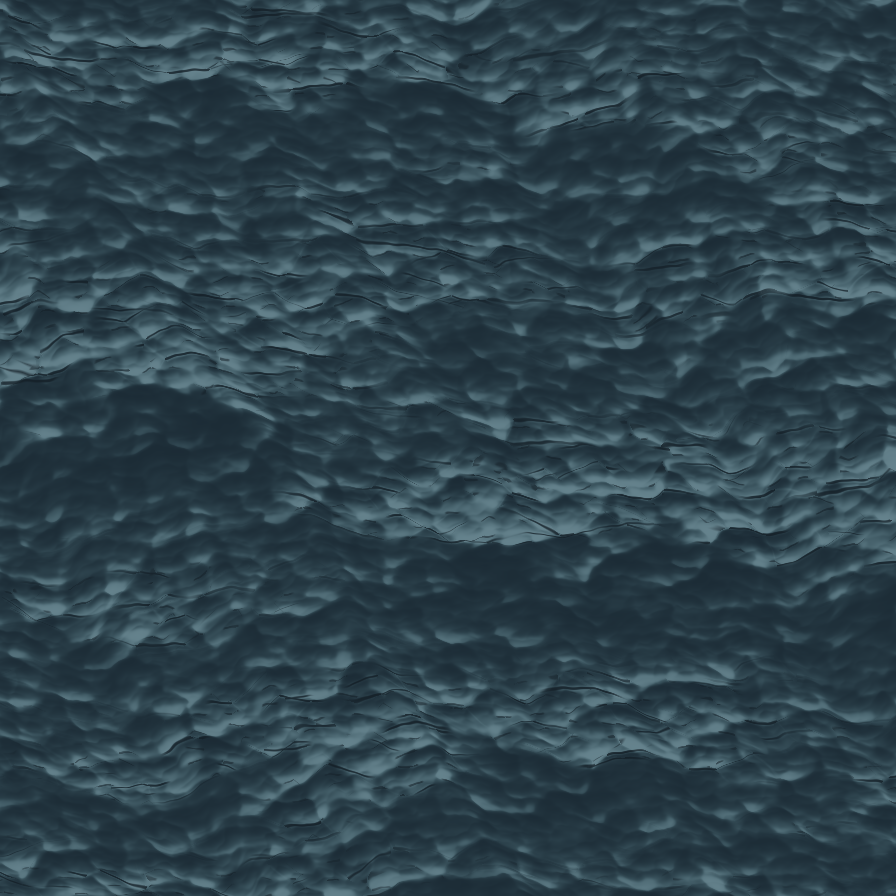
Reproduce this texture procedurally as a WebGL 1 fragment shader.

```glsl
precision highp float;
// Dark teal open sea: broad swells covered with choppy, crested wavelets.

uniform vec2 u_resolution;

const vec3 DEEP_WATER = vec3(0.105, 0.165, 0.205);
const vec3 SKY_SHEEN = vec3(0.40, 0.515, 0.555);
const vec3 CREST_SHADOW = vec3(0.075, 0.115, 0.145);

vec2 hash2(vec2 cell, float seed) {
  vec2 q = vec2(dot(cell, vec2(127.1, 311.7)), dot(cell, vec2(269.5, 183.3)));
  return fract(sin(q + seed * 17.3) * 43758.55);
}

// Layered sines that bend straight cell borders into wandering crests.
vec2 bend(vec2 p, float frequency, float amount) {
  for (int i = 0; i < 4; i++) {
    float phase = float(i) * 2.1;
    p += amount * vec2(sin(p.y * frequency * 1.3 + phase),
                       sin(p.x * frequency + p.y * frequency * 0.6 + phase * 1.7));
    frequency *= 1.9;
    amount *= 0.48;
  }
  return p;
}

// Cellular waves: x is the lit slope, y the distance to a level crest.
vec2 cellWaves(vec2 p, float sharpness, vec2 lightAxis, float seed) {
  vec2 base = floor(p);
  vec2 nearest = vec2(4.0);
  vec2 second = vec2(4.0);
  vec2 slopeSum = vec2(0.0);
  float weightSum = 0.0;
  for (int j = -1; j <= 1; j++) {
    for (int i = -1; i <= 1; i++) {
      vec2 cell = base + vec2(float(i), float(j));
      vec2 offset = cell + 0.04 + 0.92 * hash2(cell, seed) - p;
      float d2 = dot(offset, offset);
      float weight = exp(-sharpness * d2);
      slopeSum += offset * weight;
      weightSum += weight;
      if (d2 < dot(nearest, nearest)) {
        second = nearest;
        nearest = offset;
      } else if (d2 < dot(second, second)) {
        second = offset;
      }
    }
  }
  vec2 between = second - nearest;
  float gap = length(second) - length(nearest);
  float steepness = 1.0 - abs(between.y) / max(length(between), 0.001);
  return vec2(dot(slopeSum / max(weightSum, 1e-6), lightAxis), gap + 0.28 * steepness);
}

float crestLine(float gap, float width) {
  return 1.0 - smoothstep(width * 0.3, width, gap);
}

// Pale lip running alongside a crest line.
float crestRim(float gap, float width) {
  return smoothstep(width * 0.6, width, gap) * (1.0 - smoothstep(width, width * 2.2, gap));
}

// Soft patches that break long crests into short strokes.
float patches(vec2 p, float frequency) {
  vec2 q = p * frequency;
  return 0.5 + 0.25 * (sin(q.x + 2.0 * sin(q.y * 1.3)) + sin(q.y * 2.1 + 1.7 * sin(q.x * 0.8)));
}

vec3 waterColor(float light) {
  float sheen = 1.0 / (1.0 + exp(1.13 - 1.1 * light));
  vec3 color = mix(DEEP_WATER, SKY_SHEEN, sheen);
  color.r -= 0.05 * sheen * (1.0 - sheen);
  return color;
}

void main() {
  vec2 uv = gl_FragCoord.xy / min(u_resolution.x, u_resolution.y);
  vec2 sea = bend(uv, 8.0, 0.014);
  vec2 chop = bend(sea, 53.0, 0.0022);

  // Wave layers, from broad swell to fine ripples.
  vec2 medium = cellWaves(chop * vec2(7.0, 15.0), 7.0, vec2(0.25, 1.0), 1.0);
  vec2 small = cellWaves(chop * vec2(18.0, 33.0), 9.0, vec2(-0.5, 1.0), 2.0);
  vec2 ragged = vec2(0.1, 0.25) * medium.x + vec2(0.04, 0.09) * small.x;
  vec2 swell = cellWaves(sea * vec2(2.1, 5.3) + ragged, 6.0, vec2(-0.2, 1.0), 3.0);
  vec2 rippleSpace = bend(chop, 140.0, 0.0007);
  vec2 fine = cellWaves(rippleSpace * vec2(36.0, 58.0), 8.0, vec2(0.5, 0.9), 4.0);
  vec2 tiny = cellWaves(rippleSpace * vec2(66.0, 105.0), 7.0, vec2(-0.4, 0.9), 5.0);

  // Sheltered swell faces are smoother than the bright backs.
  float exposure = smoothstep(-0.35, 0.4, swell.x + 0.5 * medium.x);
  float detail = 0.6 + 0.6 * exposure;
  float light = 2.4 * swell.x + 1.5 * medium.x
    + detail * (2.5 * small.x + 1.9 * fine.x + 0.8 * tiny.x);

  // Sparse glints on facets that face the sky at two scales.
  light += 1.1 * detail * smoothstep(0.2, 0.5, 0.7 * small.x + 0.6 * fine.x) - 0.1;

  // Broken dark lines and pale lips on the crests.
  float broken = smoothstep(0.35, 0.6, patches(chop, 46.0));
  float ripplesBroken = smoothstep(0.55, 0.75, patches(chop.yx, 71.0));
  float lines = max(crestLine(medium.y, 0.055), crestLine(small.y, 0.11)) * broken;
  lines = max(lines, 0.7 * crestLine(fine.y, 0.16) * ripplesBroken);
  lines *= smoothstep(0.3, 0.75, exposure);
  float rims = max(crestRim(small.y, 0.11), crestRim(medium.y, 0.055)) * broken;
  light += 0.7 * rims * exposure;

  vec3 color = mix(waterColor(light), CREST_SHADOW, 0.75 * lines);
  gl_FragColor = vec4(color, 1.0);
}
```
